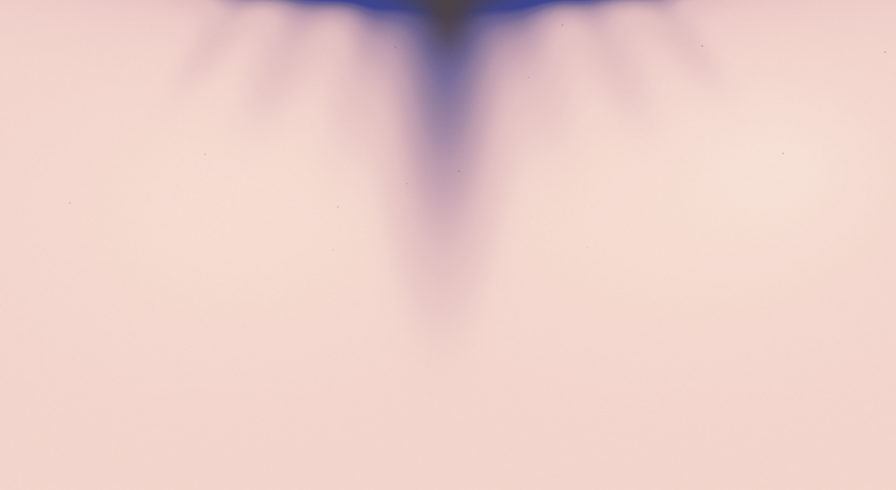
Write a WebGL 1 fragment shader that draws this background.

```glsl
precision highp float;
// Blue ink bleeding down from the top edge into a warm cream and rose wash.
// A central plume, a fan of soft rays and a thin top band are summed as ink
// density, which a colour ramp turns into mauve and blue; fine specks go on top.

uniform vec2 u_resolution;

const vec3 ROSE  = vec3(0.950, 0.832, 0.800);
const vec3 CREAM = vec3(0.962, 0.862, 0.820);
const vec3 GLOW  = vec3(0.966, 0.885, 0.842);
const vec3 PINK  = vec3(0.860, 0.680, 0.730);
const vec3 BLUSH = vec3(0.880, 0.740, 0.750);
const vec3 MAUVE = vec3(0.750, 0.620, 0.690);
const vec3 LILAC = vec3(0.600, 0.510, 0.630);
const vec3 SLATE = vec3(0.430, 0.390, 0.590);
const vec3 BLUE  = vec3(0.240, 0.270, 0.570);
const vec3 UMBER = vec3(0.300, 0.255, 0.265);

float bell(float x, float width) {
  float t = x / width;
  return exp(-t * t);
}

float blob(vec2 p, vec2 centre, vec2 size) {
  vec2 q = (p - centre) / size;
  return exp(-dot(q, q));
}

float hash(vec2 p) {
  return fract(sin(dot(p, vec2(127.1, 311.7))) * 4375.85);
}

// Layered sines: gentle variation in the range -1 to 1.
float waves(vec2 p) {
  return 0.5 * sin(p.x * 17.0 + 2.0 * sin(p.y * 3.0))
       + 0.3 * sin(p.x * 41.0 - p.y * 5.0 + 1.3)
       + 0.2 * sin(p.x * 73.0 + p.y * 4.0);
}

// Paper wash: p.x is measured from the centre, p.y downward from the top.
vec3 wash(vec2 p) {
  float warm = blob(p, vec2(-0.44, 0.42), vec2(0.36, 0.28))
             + blob(p, vec2(0.48, 0.42), vec2(0.42, 0.28));
  vec3 colour = mix(ROSE, CREAM, min(warm, 1.0));
  return mix(colour, GLOW, 0.7 * blob(p, vec2(0.67, 0.34), vec2(0.19, 0.16)));
}

float plume(vec2 p) {
  float width = 0.102 + 0.09 * exp(-p.y / 0.06);
  return 0.79 * bell(p.x + 0.02 * p.y, width) * bell(p.y, 0.46);
}

// Rays spread outward as they descend; outer ones are shorter.
float fan(vec2 p) {
  float s = p.x / (1.0 + 1.5 * p.y);
  float haze = 0.38 * bell(s, 0.34) * exp(-p.y / 0.15);
  float rays = 0.0;
  for (int i = 1; i <= 3; i++) {
    float k = float(i);
    float reach = 0.32 - 0.05 * k;
    rays += 0.15 * bell(abs(s) - 0.142 * k, 0.045) * bell(p.y, reach);
  }
  return (haze + rays) * (1.0 + 0.12 * waves(vec2(s, p.y)));
}

float topBand(vec2 p) {
  float spread = p.x * p.x / 0.23;
  return 0.62 * exp(-spread * spread) * exp(-p.y / 0.02);
}

vec3 inkRamp(vec3 paper, float ink) {
  vec3 colour = mix(paper, BLUSH, smoothstep(-0.04, 0.28, ink) * step(0.0, ink));
  colour = mix(paper, colour, smoothstep(0.0, 0.12, ink));
  colour = mix(colour, MAUVE, smoothstep(0.20, 0.48, ink));
  colour = mix(colour, LILAC, smoothstep(0.42, 0.66, ink));
  colour = mix(colour, SLATE, smoothstep(0.60, 0.84, ink));
  return mix(colour, BLUE, smoothstep(0.80, 1.10, ink));
}

float core(vec2 p) {
  float t = p.x / (0.042 + 0.06 * exp(-p.y / 0.025));
  return exp(-t * t) * (1.0 - smoothstep(0.01, 0.16, p.y));
}

// One rare, jittered dot per grid cell.
float specks(vec2 p, float density, float pixel) {
  vec2 cell = floor(p * density);
  vec2 jitter = 0.2 + 0.6 * vec2(hash(cell + 3.1), hash(cell + 7.7));
  float d = length(p - (cell + jitter) / density);
  float radius = 0.0008 + 0.0014 * hash(cell + 5.3);
  float dotMask = 1.0 - smoothstep(radius - pixel, radius + pixel, d);
  return dotMask * step(0.9, hash(cell)) * (1.0 - smoothstep(0.3, 0.6, p.y));
}

void main() {
  vec2 p = vec2(gl_FragCoord.x - 0.5 * u_resolution.x,
                u_resolution.y - gl_FragCoord.y) / u_resolution.y;

  // Paper with a rose halo along the top
  vec3 paper = wash(p);
  paper = mix(paper, PINK, 0.7 * bell(p.x, 0.78) * exp(-p.y / 0.075));

  // Ink, then the dark throat of the plume
  float ink = plume(p) + fan(p) * (1.0 - 0.6 * bell(p.x, 0.11)) + topBand(p);
  vec3 colour = inkRamp(paper, ink);
  colour = mix(colour, UMBER, 0.95 * core(p));

  // Specks and fine grain
  colour = mix(colour, SLATE, 0.4 * specks(p, 15.0, 1.0 / u_resolution.y));
  colour += 0.006 * (hash(floor(p * 280.0)) - 0.5);
  gl_FragColor = vec4(colour, 1.0);
}
```
